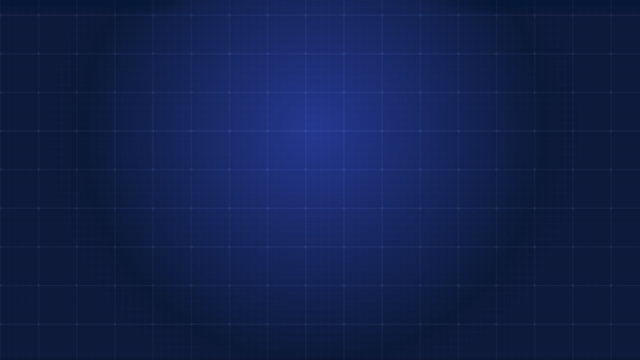
Reproduce this background procedurally as a Shadertoy shader.

```glsl
// Deep blue backdrop with a round glow, a faint two-scale grid and dots at its crossings.

const vec3 NAVY = vec3(0.052, 0.100, 0.228);
const vec3 RIM = vec3(0.044, 0.098, 0.220);
const vec3 GLOW = vec3(0.142, 0.218, 0.565);
const vec3 TOP_BAND = vec3(0.022, 0.092, 0.215);
const vec3 LINE_TINT = vec3(0.75, 0.85, 1.0);

const vec2 GLOW_CENTER = vec2(0.873, 0.640);
const float GLOW_RADIUS = 0.637;
const vec2 GRID_ORIGIN = vec2(0.0014, 0.0995);
const vec2 GRID_CELL = vec2(0.1060, 0.1073);

// Signed offset from the nearest grid line on each axis.
vec2 gridOffset(vec2 p, vec2 origin, vec2 cell) {
    return (fract((p - origin) / cell + 0.5) - 0.5) * cell;
}

// Smooth coverage of a line of the given half width, on each axis.
vec2 lineMask(vec2 offset, float halfWidth, float pixel) {
    return 1.0 - smoothstep(vec2(halfWidth), vec2(halfWidth + pixel), abs(offset));
}

float dotMask(vec2 offset, float radius, float pixel) {
    return 1.0 - smoothstep(radius - 0.5 * pixel, radius + 0.5 * pixel, length(offset));
}

// Linear radial falloff with a slightly darker rim.
vec3 background(vec2 p) {
    float t = length(p - GLOW_CENTER) / GLOW_RADIUS;
    vec3 outer = mix(RIM, NAVY, smoothstep(1.0, 1.15, t));
    vec3 color = mix(GLOW, outer, min(t, 1.0));
    float topBand = smoothstep(0.958, 0.985, p.y) * smoothstep(0.7, 1.0, t);
    return mix(color, TOP_BAND, topBand);
}

void mainImage(out vec4 fragColor, in vec2 fragCoord) {
    vec2 p = fragCoord / iResolution.y;
    float pixel = 1.0 / iResolution.y;
    vec3 color = background(p);

    // Fine subdivisions
    vec2 fineOffset = gridOffset(p, GRID_ORIGIN, GRID_CELL / 5.0);
    vec2 fine = lineMask(fineOffset, 0.0005, pixel);
    color += LINE_TINT * 0.006 * max(fine.x, fine.y);

    // Main lines and their crossings
    vec2 offset = gridOffset(p, GRID_ORIGIN, GRID_CELL);
    vec2 lines = lineMask(offset, 0.0008, pixel);
    color += LINE_TINT * max(0.020 * lines.x, 0.028 * lines.y);
    color += LINE_TINT * 0.040 * dotMask(offset, 0.0042, pixel);

    // Slight shade along the bottom edge
    color *= 1.0 - 0.08 * (1.0 - smoothstep(0.0, 0.012, p.y));
    fragColor = vec4(color, 1.0);
}
```
